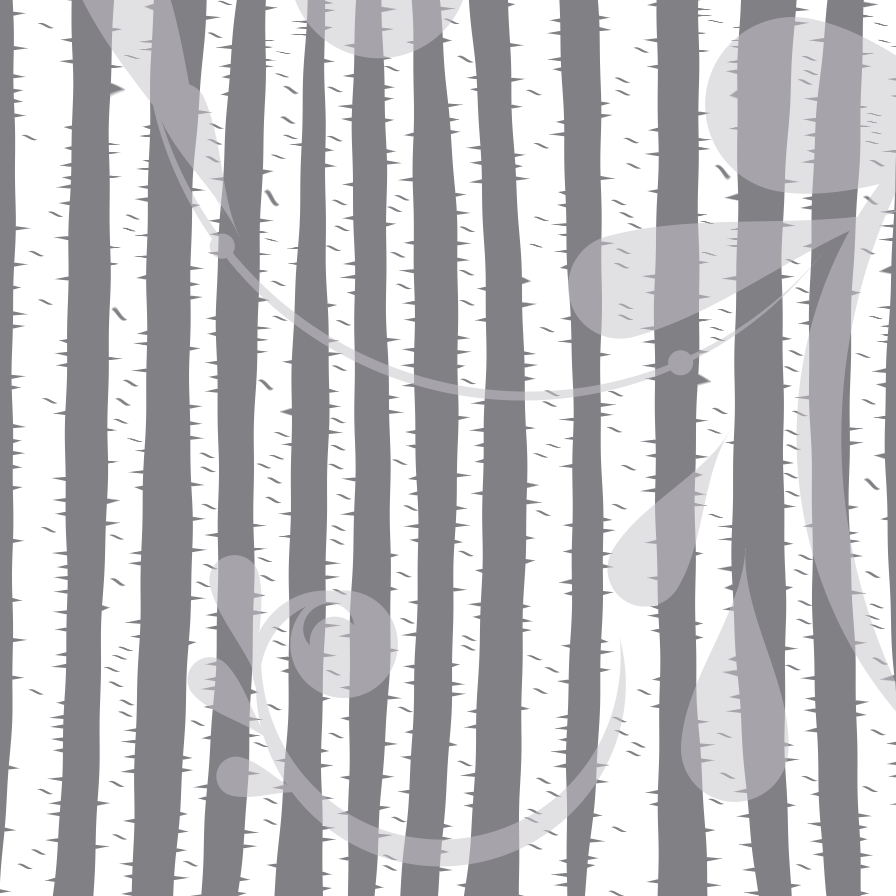
Write a WebGL 1 fragment shader that draws this pattern.

```glsl
precision highp float;
uniform vec2 u_resolution;

#define TRUNKS 12
#define TRUNK_GAP 0.0827
#define TRUNK_WIDTH 0.0148
#define ROW_HEIGHT 0.0175
#define NOTCH_THICKNESS 0.0023
#define DASH_LENGTH 0.0085
#define DASH_THICKNESS 0.0014
#define VEIL_OPACITY 0.53
#define GROUND vec3(0.507, 0.502, 0.518)
#define BARK vec3(1.0)
#define VEIL vec3(0.775, 0.768, 0.795)

const float PI = 3.14159265;

float hash(vec2 p) {
  return fract(sin(dot(p, vec2(127.1, 311.7))) * 4375.85);
}

float coverage(float d) {
  return clamp(0.5 - d * min(u_resolution.x, u_resolution.y), 0.0, 1.0);
}

// Bark marks: wedges cut in from either edge, or short wavy dashes.
// x runs across the trunk from its axis, w is the trunk's half width.
float barkMark(float x, float y, float w, float id) {
  float height = ROW_HEIGHT * mix(1.0, 0.8, smoothstep(0.016, 0.028, w));
  float row = y / height + hash(vec2(id, 3.0));
  vec2 cell = vec2(floor(row), id);
  float kind = hash(cell);
  float vary = hash(cell + 17.3);
  float v = (fract(row) - 0.5 - 0.45 * (hash(cell + 5.7) - 0.5)) * height;

  if (kind < 0.76) {
    float side = kind < 0.38 ? -1.0 : 1.0;
    float reach = mix(0.008, 0.017, vary);
    float t = (w - side * x) / reach;
    float tilt = 0.0022 * (hash(cell + 9.1) - 0.5) * t;
    return max(abs(v - tilt) - NOTCH_THICKNESS * (1.0 - t), (t - 1.0) * reach);
  }
  float t = (x - (vary - 0.5) * w) / DASH_LENGTH;
  float wave = -0.0018 * sin(t * 2.0) - 0.0008 * t;
  return max(abs(v - wave) - DASH_THICKNESS * (1.0 - t * t), (abs(t) - 1.0) * DASH_LENGTH);
}

// One birch trunk: leaning axis, uneven edges, marks removed.
float trunk(vec2 p, float id) {
  float low = max(0.0, 1.0 - 2.0 * p.y);
  float high = max(0.0, 2.0 * p.y - 1.0);
  float sway = sin(id * 0.75);
  float lateral = step(8.5, id);
  float lean = mix(-0.028, -0.002, hash(vec2(id, 1.0))) + 0.035 * lateral;
  float axis = 0.046 + TRUNK_GAP * id + 0.016 * sway
    + lean * low * low + 0.018 * sway * high * high
    + 0.0025 * sin(p.y * 9.0 + id * 2.3);

  float w = TRUNK_WIDTH + 0.015 * pow(0.5 + 0.5 * cos(id * PI / 4.0), 6.0);
  w += 0.0055 * step(2.5, mod(id, 4.0));
  w *= 1.0 + 0.35 * step(7.5, id) * low * low + 0.12 * high * high;
  w += 0.0008 * sin(p.y * 23.0 + id) + 0.0005 * sin(p.y * 57.0 + id * 3.0);

  float x = p.x - axis;
  return max(abs(x) - w, -barkMark(x, p.y, w, id));
}

// Teardrop leaf: round at the bulb, narrowing to the tip.
float leaf(vec2 p, vec2 bulb, vec2 tip, float radius) {
  vec2 dir = tip - bulb;
  float h = clamp(dot(p - bulb, dir) / dot(dir, dir), 0.0, 1.0);
  return length(p - bulb - dir * h) - radius * (1.0 - smoothstep(0.0, 1.0, h));
}

// Curved stem, thickest at its middle angle.
float stem(vec2 p, vec2 centre, float radius, float middle, float span, float w) {
  vec2 q = p - centre;
  float a = (mod(atan(q.y, q.x) - middle + PI, 2.0 * PI) - PI) / span;
  return abs(length(q) - radius) - w * (1.0 - a * a);
}

float flourish(vec2 p) {
  // Hanging vine with two round nodes
  vec2 vine = vec2(0.586, 0.983);
  float d = stem(p, vine, 0.425, -1.95, 1.25, 0.0055);
  for (int i = 0; i < 2; i++) {
    float a = -2.49 + 1.34 * float(i);
    d = min(d, length(p - vine - 0.425 * vec2(cos(a), sin(a))) - 0.014);
  }
  d = min(d, leaf(p, vec2(0.13, 1.03), vec2(0.25, 0.76), 0.047));
  d = min(d, leaf(p, vec2(0.203, 0.88), vec2(0.267, 0.736), 0.027));
  d = min(d, length(p - vec2(0.423, 1.035)) - 0.1);

  // Broad stem and large leaves
  d = min(d, stem(p, vec2(1.456, 0.512), 0.542, PI, 0.7, 0.025));
  d = min(d, leaf(p, vec2(0.885, 0.883), vec2(1.2, 0.83), 0.098));
  d = min(d, leaf(p, vec2(0.692, 0.68), vec2(1.02, 0.77), 0.058));
  d = min(d, leaf(p, vec2(0.72, 0.365), vec2(0.814, 0.518), 0.042));
  d = min(d, leaf(p, vec2(0.82, 0.165), vec2(0.832, 0.388), 0.06));

  // Lower scroll: bowl, curl and a sprig of small leaves
  vec2 bowl = vec2(0.492, 0.251);
  d = min(d, stem(p, bowl, 0.203, -PI / 2.0, 1.75, 0.015));
  d = min(d, stem(p, vec2(0.371, 0.251), 0.085, 2.36, 1.2, 0.008));
  float curl = length(p - vec2(0.384, 0.281)) - 0.06;
  d = min(d, max(curl, -stem(p, vec2(0.37, 0.292), 0.027, 2.0, 1.6, 0.008)));
  for (int i = 0; i < 3; i++) {
    float n = float(i);
    float a = PI + 0.1 + 0.32 * n;
    float b = 1.8 + 0.55 * n;
    vec2 root = bowl + 0.203 * vec2(cos(a), sin(a));
    vec2 bulb = root + (0.125 - 0.022 * n) * vec2(cos(b), sin(b));
    d = min(d, leaf(p, bulb, root, 0.028 - 0.003 * n));
  }
  return d;
}

void main() {
  vec2 p = gl_FragCoord.xy / u_resolution;
  float bark = 0.0;
  for (int i = 0; i < TRUNKS; i++) bark = max(bark, coverage(trunk(p, float(i))));
  vec3 colour = mix(GROUND, BARK, bark);
  colour = mix(colour, VEIL, VEIL_OPACITY * coverage(flourish(p)));
  gl_FragColor = vec4(colour, 1.0);
}
```
